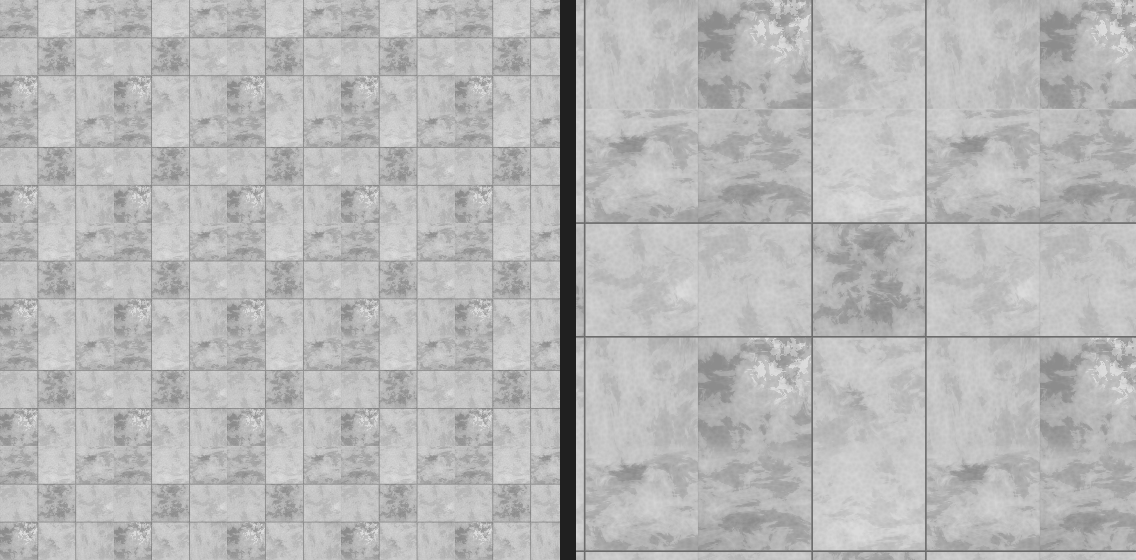
Left, the full canvas; right, a detail of the centre.
Write a WebGL 1 fragment shader that draws this texture.

```glsl
precision highp float;
uniform vec2 u_resolution;

// Layout, in tiles: each band row is followed by two rows, every other pair is cropped
const float TILE = 0.0677;        // tile side as a share of the canvas
const float COLUMNS = 3.0;
const float CROP = 0.115;         // height lost by a cropped pair
const float LINE_WIDTH = 0.0145;
const float FAINT_LINE = 0.1;
const float PALE_SEAM = 0.25;

// Stone look: one vec3 per row (band, upper, lower), one component per column
const mat3 TONE = mat3(0.757, 0.700, 0.757, 0.698, 0.764, 0.750, 0.708, 0.775, 0.740);
const mat3 CONTRAST = mat3(0.030, 0.060, 0.030, 0.060, 0.034, 0.034, 0.052, 0.030, 0.050);
const float GRAIN = 0.045;
const vec3 LINE_COLOR = vec3(0.42);
const vec3 SEAM_COLOR = vec3(0.84);

vec2 hash2(vec2 p) {
  return fract(sin(vec2(dot(p, vec2(127.1, 311.7)), dot(p, vec2(269.5, 183.3)))) * 4375.85);
}

// Distance to the nearest scattered point
float cellular(vec2 p) {
  float nearest = 1.0;
  for (int j = -1; j <= 1; j++) {
    for (int i = -1; i <= 1; i++) {
      vec2 cell = floor(p) + vec2(float(i), float(j));
      nearest = min(nearest, distance(p, cell + hash2(cell)));
    }
  }
  return nearest;
}

// Layered, warped sines, roughly -1 to 1
float clouds(vec2 p) {
  float sum = 0.0;
  float amplitude = 0.8;
  for (int i = 0; i < 6; i++) {
    p = mat2(0.8, 0.6, -0.6, 0.8) * p * 1.75 + 1.3;
    p += 0.6 * sin(p.yx + float(i));
    sum += amplitude * sin(p.x) * sin(p.y);
    amplitude *= 0.66;
  }
  return sum;
}

float spot(vec2 p, vec2 center, vec2 radius) {
  vec2 d = (p - center) / radius;
  return exp(-dot(d, d));
}

// Grey level of one tile, uv from its lower left corner
float stone(float column, float row, vec2 uv) {
  vec3 inColumn = vec3(equal(vec3(0.0, 1.0, 2.0), vec3(column)));
  vec3 inRow = vec3(equal(vec3(0.0, 1.0, 2.0), vec3(row)));
  vec3 band = inRow.x * inColumn;
  vec3 upper = inRow.y * inColumn;
  vec3 lower = inRow.z * inColumn;
  float tone = dot(TONE * inRow, inColumn);
  float contrast = dot(CONTRAST * inRow, inColumn);

  // Clouding runs sideways in the lower row, upright in the last upper tile
  vec2 stretch = vec2(3.0, 3.4) + inRow.z * vec2(-0.5, 0.8) + upper.z * vec2(1.2, -1.4);
  vec2 q = uv * stretch + vec2(column * 7.3 + row * 2.9, row * 5.1 + 1.7);
  float broad = clouds(q);
  float fine = clouds(q * 2.6 + 4.0);
  vec2 ragged = uv + 0.1 * vec2(broad, fine);

  // Mottling, sharp-edged stains and grain
  tone += contrast * (0.6 * broad + 0.5 * fine);
  tone -= contrast * (smoothstep(0.1, 0.4, -broad - 0.6 * fine) - 0.35);
  tone += GRAIN * (cellular(uv * 20.0 + q) - 0.45);

  // Marks that belong to single tiles
  float flakes = smoothstep(0.05, 0.3, clouds(q * 4.5)) * smoothstep(0.2, 0.7, spot(ragged, vec2(0.8, 0.88), vec2(0.36, 0.4)));
  tone += upper.x * (0.13 * flakes - 0.08 * spot(ragged, vec2(0.0, 0.65), vec2(0.4, 0.6)));
  vec2 along = mat2(0.8, 0.6, -0.6, 0.8) * (ragged - vec2(0.35, 0.4));
  tone -= upper.y * 0.08 * spot(along, vec2(0.0), vec2(0.4, 0.08));
  tone -= upper.z * 0.07 * spot(ragged, vec2(0.85, 1.0), vec2(0.25, 0.1));
  tone -= lower.x * 0.07 * spot(ragged, vec2(0.15, 0.1), vec2(0.5, 0.3));
  tone += lower.y * 0.05 * spot(ragged, vec2(0.6, 0.3), vec2(0.4, 0.22));
  tone -= lower.z * 0.11 * spot(ragged, vec2(0.35, 0.63), vec2(0.3, 0.1));
  tone -= lower.z * 0.06 * spot(ragged, vec2(0.5, 0.08), vec2(0.6, 0.16));
  tone -= band.y * 0.06 * spot(ragged, vec2(0.6, 0.2), vec2(0.5, 0.25));
  tone -= band.y * 0.06 * spot(ragged, vec2(0.5, 0.72), vec2(0.4, 0.13));
  tone += band.z * 0.08 * spot(ragged, vec2(0.86, 0.42), vec2(0.16, 0.17));
  return clamp(tone, 0.55, 0.86);
}

// Share of a pixel covered by a line at distance d
float lineCover(float d, float pixel) {
  vec2 edges = 0.5 + (vec2(0.5, -0.5) * LINE_WIDTH - d) / pixel;
  edges = clamp(edges, 0.0, 1.0);
  return edges.x - edges.y;
}

void main() {
  float pixel = 1.0 / (u_resolution.y * TILE);
  vec2 p = vec2(gl_FragCoord.x, u_resolution.y - gl_FragCoord.y) * pixel;

  // Place within the repeat, measured from its top left
  float u = mod(p.x, COLUMNS);
  float y = mod(p.y - 1.0, 6.0 - CROP);
  float shortPair = 1.0 - step(3.0 - CROP, y);
  float v = y - (1.0 - shortPair) * (3.0 - CROP);

  // Tiles, with the cropped pair blended together
  float lowerTop = 3.0 - v - CROP * shortPair;
  float level = stone(floor(u), floor(v), vec2(fract(u), v < 2.0 ? 1.0 - fract(v) : lowerTop));
  if (shortPair > 0.5 && v > 1.0) {
    float upper = stone(floor(u), 1.0, vec2(fract(u), 2.0 - v));
    float lower = stone(floor(u), 2.0, vec2(fract(u), lowerTop));
    level = mix(upper, lower, smoothstep(1.85, 2.15, v));
  }

  // Pale seam, faint column joint, then dark joints
  vec3 color = mix(vec3(level), SEAM_COLOR, PALE_SEAM * (1.0 - shortPair) * lineCover(abs(v - 2.0), pixel));
  color = mix(color, LINE_COLOR, FAINT_LINE * lineCover(min(u, COLUMNS - u), pixel));
  float joint = min(min(abs(u - 1.0), abs(u - 2.0)), min(min(v, abs(v - 1.0)), lowerTop));
  gl_FragColor = vec4(mix(color, LINE_COLOR, lineCover(joint, pixel)), 1.0);
}
```
